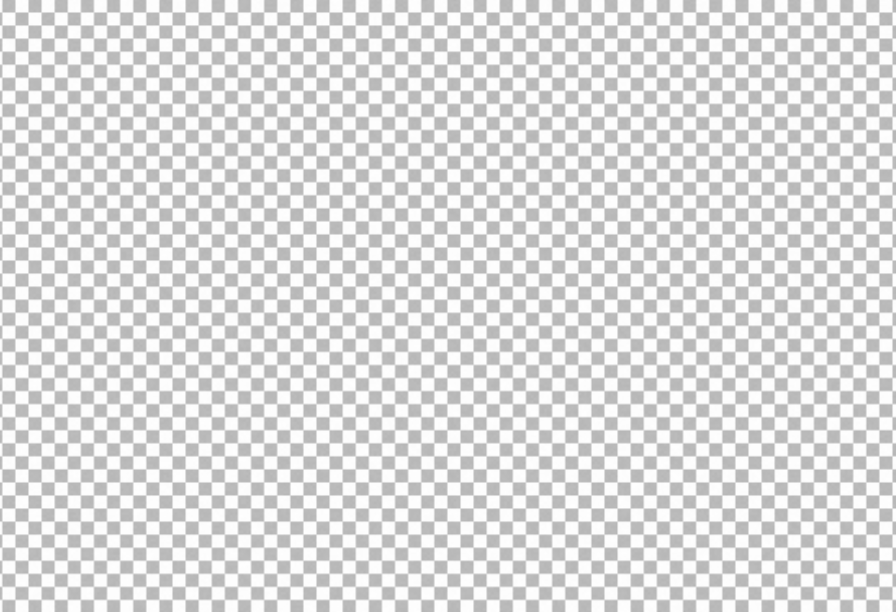
Write a Shadertoy shader that draws this pattern.

```glsl
const vec2 CELL = vec2(0.02139, 0.02133);   // cell size, canvas height = 1
const vec2 MARGIN = vec2(0.0038, -0.0009);  // grid start from the top left
const float EDGE_SOFTNESS = 0.08;           // half width of an edge, in cells
const float GRAIN_SCALE = 230.0;
const float GRAIN_AMOUNT = 0.022;
const vec3 WHITE = vec3(0.992);
const vec3 GREY = vec3(0.727);

float hash(vec2 p) {
    return fract(sin(dot(p, vec2(127.1, 311.7))) * 43758.5453);
}

float valueNoise(vec2 p) {
    vec2 i = floor(p);
    vec2 f = fract(p);
    f = f * f * (3.0 - 2.0 * f);
    float low = mix(hash(i), hash(i + vec2(1.0, 0.0)), f.x);
    float high = mix(hash(i + vec2(0.0, 1.0)), hash(i + vec2(1.0, 1.0)), f.x);
    return mix(low, high, f.y);
}

// Square wave per axis: +1 in even cells, -1 in odd ones, with sloped edges
vec2 softSquareWave(vec2 grid, vec2 softness) {
    vec2 edgeDistance = 0.5 - abs(mod(grid + 0.5, 2.0) - 1.0);
    return clamp(edgeDistance / softness, -1.0, 1.0);
}

// 1 on grey squares, 0 on white ones
float checker(vec2 grid, vec2 softness) {
    vec2 wave = softSquareWave(grid, softness);
    return 0.5 + 0.5 * wave.x * wave.y;
}

void mainImage(out vec4 fragColor, in vec2 fragCoord) {
    vec2 uv = fragCoord / iResolution.y;
    vec2 fromTopLeft = vec2(uv.x, 1.0 - uv.y);
    vec2 grid = (fromTopLeft - MARGIN) / CELL;

    // Keep edges at least one pixel wide on small canvases
    vec2 pixelInCells = 1.0 / (iResolution.y * CELL);
    vec2 softness = max(vec2(EDGE_SOFTNESS), 0.5 * pixelInCells);
    float greyMask = checker(grid, softness);

    // Faint mottling, stronger on the grey squares
    float grain = valueNoise(uv * GRAIN_SCALE) - 0.5;
    vec3 color = mix(WHITE, GREY, greyMask);
    color += grain * GRAIN_AMOUNT * mix(0.4, 1.0, greyMask);

    fragColor = vec4(clamp(color, 0.0, 1.0), 1.0);
}
```
